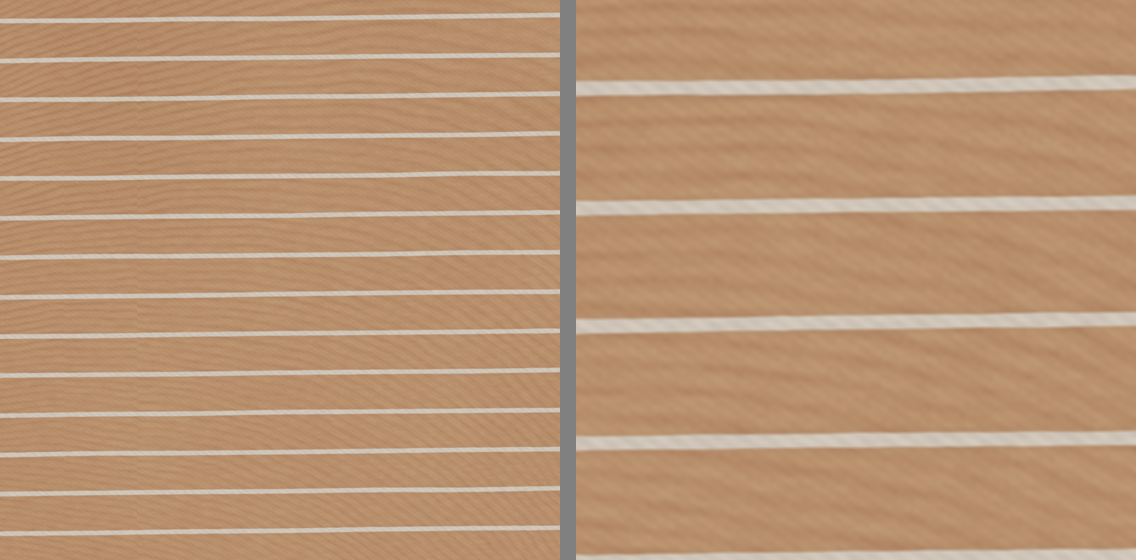
Left, the full canvas; right, a detail of the centre.
Write a WebGL 1 fragment shader that draws this texture.

```glsl
precision highp float;
uniform vec2 u_resolution;

const float TAU = 6.2831853;
const float STRIPE_PITCH = 0.0704;
const float STRIPE_HALF_WIDTH = 0.0042;
const float FIRST_STRIPE = 0.047;
const float STRIPE_SLOPE = 0.0105;

const vec3 CLOTH_DARK = vec3(0.683, 0.508, 0.375);
const vec3 CLOTH_LIGHT = vec3(0.748, 0.598, 0.455);
const vec3 YARN = vec3(0.810, 0.772, 0.722);

float hash(vec2 p) {
  p = fract(p * vec2(0.1031, 0.1137));
  p += dot(p, p.yx + 33.33);
  return fract((p.x + p.y) * p.x * 7.31);
}

float noise(vec2 p) {
  vec2 cell = floor(p);
  vec2 f = fract(p);
  f = f * f * (3.0 - 2.0 * f);
  float low = mix(hash(cell), hash(cell + vec2(1.0, 0.0)), f.x);
  float high = mix(hash(cell + vec2(0.0, 1.0)), hash(cell + 1.0), f.x);
  return mix(low, high, f.y);
}

float fbm(vec2 p) {
  float sum = 0.0;
  float weight = 0.5;
  for (int i = 0; i < 3; i++) {
    sum += weight * noise(p);
    p = p * 2.03 + 17.7;
    weight *= 0.5;
  }
  return sum / 0.875;
}

// Curved interference bands: diagonal at upper left, falling at lower right
float moirePhase(vec2 p) {
  float bend = 8.0 * p.x + 22.5 * p.x * p.x - 42.0 * p.x * p.y;
  float rise = 82.0 * p.y - 4.0 * p.y * p.y;
  return bend + rise;
}

// Small breaks in the bands along two vertical seams
float seamShift(float x, float pixel) {
  float left = smoothstep(-pixel, pixel, x - 0.115);
  float right = smoothstep(-pixel, pixel, x - 0.245);
  return 0.18 * left + 0.35 * right;
}

float moire(vec2 p, float pixel) {
  float wobble = 1.1 * (fbm(p * vec2(9.0, 14.0)) - 0.5);
  float phase = moirePhase(p) + seamShift(p.x, pixel) + wobble;
  float bands = sin(TAU * phase) + 0.25 * sin(TAU * (phase * 2.0 + 0.2));
  float patchiness = mix(0.55, 1.15, noise(p * vec2(16.0, 38.0) + 5.0));
  float cornerStrength = mix(0.65, 1.0, smoothstep(1.1, 0.2, distance(p, vec2(0.0, 1.0))));
  return bands * patchiness * cornerStrength;
}

// Fine diagonal ribs, faded out when too small to resolve
float twill(vec2 p, float frequency, float pixel) {
  float visible = 1.0 - smoothstep(0.25, 0.5, frequency * pixel);
  return visible * sin(TAU * frequency * (0.55 * p.x + 0.83 * p.y));
}

vec3 clothColor(vec2 p, float pixel) {
  float streaks = noise(p * vec2(65.0, 210.0)) - 0.5;
  float grain = noise(p * 300.0) - 0.5;
  float tone = 0.56 + 0.27 * moire(p, pixel) + 0.28 * streaks;
  tone += 0.18 * grain + 0.07 * twill(p, 150.0, pixel);
  float corner = smoothstep(0.9, 0.0, distance(p, vec2(0.0, 1.0)));
  tone += 0.25 * (fbm(p * 4.0) - 0.5) - 0.22 * corner;
  return mix(CLOTH_DARK, CLOTH_LIGHT, clamp(tone, -0.25, 1.2));
}

// Distance to the nearest stripe, each sloping and wavering slightly
float stripeDistance(vec2 p) {
  float y = p.y - FIRST_STRIPE - STRIPE_SLOPE * p.x;
  float row = floor(y / STRIPE_PITCH + 0.5);
  float waver = 0.0018 * (noise(vec2(p.x * 6.0, row * 7.3 + 40.0)) - 0.5);
  return abs(y - row * STRIPE_PITCH - waver);
}

float stripeCover(float d, float halfWidth, float pixel) {
  float softness = max(0.0015, pixel);
  return 1.0 - smoothstep(halfWidth - softness, halfWidth + softness, d);
}

vec3 yarnColor(vec2 p, float pixel) {
  float fibers = noise(p * vec2(130.0, 260.0)) - 0.5;
  return YARN * (1.0 + 0.035 * fibers + 0.015 * twill(p, 130.0, pixel));
}

void main() {
  vec2 uv = gl_FragCoord.xy / u_resolution;
  float pixel = 1.0 / min(u_resolution.x, u_resolution.y);
  float d = stripeDistance(uv);
  float width = STRIPE_HALF_WIDTH + 0.0007 * (noise(uv * vec2(90.0, 14.0)) - 0.5);

  // Soft shading beside each raised yarn
  float shade = smoothstep(0.010, 0.004, d);
  vec3 color = clothColor(uv, pixel) * (1.0 - 0.025 * shade);

  color = mix(color, yarnColor(uv, pixel), stripeCover(d, width, pixel));
  gl_FragColor = vec4(color, 1.0);
}
```
